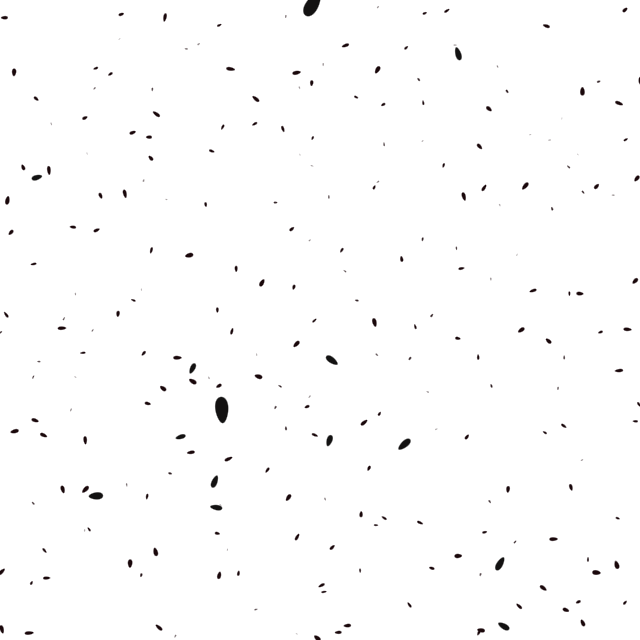
Reproduce this pattern procedurally as a WebGL 1 fragment shader.

```glsl
precision highp float;

// Dark seed-like grains strewn at random angles over a white ground.
// Two jittered cell grids hold the fine grains; a short loop places the
// few coarse ones. Each grain is a tapered ellipse with a smoothed edge.

uniform vec2 u_resolution;

const vec3 GROUND = vec3(1.0);
const vec3 FINE_INK = vec3(0.10, 0.03, 0.045);
const vec3 COARSE_INK = vec3(0.075, 0.07, 0.07);
const float TURN = 6.2831853;
const int COARSE_COUNT = 14;

// Four random values in 0..1 from a cell and a seed.
vec4 hash4(vec2 cell, float seed) {
  vec4 q = fract(vec4(cell.xyx, cell.y + seed) * vec4(0.1031, 0.1030, 0.0973, 0.1099)
                 + seed * 0.137);
  q += dot(q, q.wzxy + 33.33);
  return fract((q.xxyz + q.yzzw) * q.zywx);
}

// Approximate signed distance to an ellipse that is fuller at one end.
float grainDistance(vec2 p, float halfLength, float aspect, float angle) {
  float c = cos(angle);
  float s = sin(angle);
  p = vec2(c * p.x + s * p.y, c * p.y - s * p.x);
  float taper = 1.0 + 0.22 * clamp(p.x / halfLength, -1.0, 1.0);
  vec2 radii = halfLength * vec2(1.0, aspect * taper);
  float level = length(p / radii);
  float slope = max(length(p / (radii * radii)), 0.0001);
  return level < 0.001 ? -radii.y : level * (level - 1.0) / slope;
}

float coverage(float distance, float pixel) {
  return clamp(0.5 - distance / pixel, 0.0, 1.0);
}

// Fine grains: at most one per cell, the smallest of them faint.
float fineGrains(vec2 uv, float cells, float share, float seed, float pixel) {
  vec2 home = floor(uv * cells);
  float ink = 0.0;
  for (int y = -1; y <= 1; y++) {
    for (int x = -1; x <= 1; x++) {
      vec2 cell = home + vec2(float(x), float(y));
      vec4 place = hash4(cell + 7.0, seed);
      vec4 form = hash4(cell + 61.0, seed + 3.7);
      vec2 offset = uv - (cell + place.xy) / cells;
      float halfLength = mix(0.0011, 0.0068, form.x);
      float aspect = mix(0.38, 0.56, form.y);
      float d = grainDistance(offset, halfLength, aspect, form.z * TURN);
      float strength = mix(0.3, 1.0, smoothstep(0.0011, 0.0032, halfLength));
      ink = max(ink, step(place.z, share) * strength * coverage(d, pixel));
    }
  }
  return ink;
}

// Coarse grains: two large ones, then a row of shrinking sizes.
float coarseGrains(vec2 uv, float pixel) {
  float ink = 0.0;
  for (int i = 0; i < COARSE_COUNT; i++) {
    float index = float(i);
    vec4 place = hash4(vec2(index * 3.0 + 5.0, index + 19.0), 11.3);
    float halfLength = i < 2 ? 0.0205 : mix(0.0125, 0.0075, index / float(COARSE_COUNT));
    float aspect = mix(0.42, 0.52, place.w);
    float d = grainDistance(uv - place.xy, halfLength, aspect, place.z * TURN);
    ink = max(ink, coverage(d, pixel));
  }
  return ink;
}

void main() {
  float side = min(u_resolution.x, u_resolution.y);
  vec2 uv = gl_FragCoord.xy / side;
  float pixel = 1.3 / side;

  float fine = max(fineGrains(uv, 13.0, 0.52, 2.1, pixel),
                   fineGrains(uv, 17.0, 0.52, 5.9, pixel));
  vec3 color = mix(GROUND, FINE_INK, fine);
  color = mix(color, COARSE_INK, coarseGrains(uv, pixel));
  gl_FragColor = vec4(color, 1.0);
}
```
